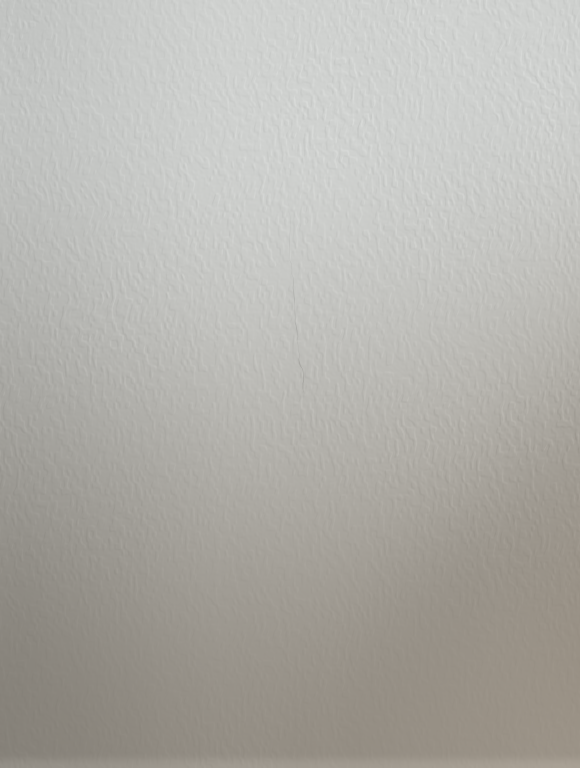
A Shadertoy shader for this texture:

```glsl
const float LIT_TONE = 0.81;
const float SHADE_TONE = 0.575;
const float LEFT_FALLOFF = 0.05;
const float SHADOW_BAND = 0.022;
const vec2 COOL_TINT = vec2(0.008, 0.000);    // green and blue offsets in light
const vec2 WARM_TINT = vec2(-0.026, -0.066);  // green and blue offsets in shade
const vec2 GRAIN_FREQ = vec2(255.0, 125.0);   // narrow, upright paint ridges
const vec2 LIGHT_STEP = vec2(0.0010, 0.0008);
const float RELIEF = 0.027;
const float MOTTLE = 0.008;
const float CRACK_X = 0.376;
const float CRACK_WIDTH = 0.0010;
const float CRACK_DEPTH = 0.10;

float hash(vec2 p) {
    vec3 q = fract(vec3(p.xyx) * 0.1031);
    q += dot(q, q.yzx + 33.33);
    return fract((q.x + q.y) * q.z);
}

float noise(vec2 p) {
    vec2 i = floor(p), f = fract(p);
    f = f * f * (3.0 - 2.0 * f);
    return mix(mix(hash(i), hash(i + vec2(1, 0)), f.x),
               mix(hash(i + vec2(0, 1)), hash(i + vec2(1, 1)), f.x), f.y);
}

// Height of the rolled paint: sparse wavering ridges with finer crumbs
float paintHeight(vec2 p) {
    p.x += 0.010 * noise(p * vec2(9.0, 26.0)) + 0.003 * noise(p * 90.0 + 5.0);
    float ridges = smoothstep(0.35, 0.80, noise(p * GRAIN_FREQ));
    float crumbs = noise(p * GRAIN_FREQ.x * 1.1 + 31.0);
    return ridges + 0.5 * crumbs;
}

// Share of daylight falling on the wall, 0 in shade and 1 in light
float daylight(vec2 uv) {
    float edge = 0.37 + 0.35 * (uv.x - 0.45) * (uv.x - 0.45);
    return smoothstep(-0.42, 0.48, uv.y - edge);
}

vec3 wallColor(vec2 uv) {
    float lit = daylight(uv);
    float tone = mix(SHADE_TONE, LIT_TONE, lit);
    tone -= LEFT_FALLOFF * (1.0 - smoothstep(0.0, 0.45, uv.x));

    // Soft diagonal shadow at the lower right
    float across = (uv.y - 0.10 - 0.8 * (uv.x - 0.6)) / 0.13;
    tone -= SHADOW_BAND * exp(-across * across) * smoothstep(0.4, 0.9, uv.x);
    tone += 0.035 * smoothstep(0.4, 1.0, uv.x) * (1.0 - smoothstep(0.0, 0.3, uv.y));

    // Pale strip along the bottom
    tone += 0.05 * (1.0 - smoothstep(0.002, 0.02, uv.y));

    float warmth = (1.0 - lit) * (0.75 + 0.45 * uv.x);
    return vec3(tone, tone + mix(COOL_TINT, WARM_TINT, warmth));
}

// Hairline crack: clear in the middle, broken and faint elsewhere
float crack(vec2 p, float pixel) {
    float bend = (p.y - 0.48) / 0.13;
    float path = CRACK_X + 0.018 * exp(-bend * bend);
    path += 0.004 * (noise(vec2(p.y * 45.0, 3.0)) - 0.5);
    path += 0.0020 * (noise(vec2(p.y * 160.0, 8.0)) - 0.5);
    float blur = max(pixel, CRACK_WIDTH);
    float line = 1.0 - smoothstep(0.0, blur, abs(p.x - path));
    float clear = smoothstep(0.475, 0.50, p.y) * (1.0 - smoothstep(0.58, 0.80, p.y));
    float faint = 0.25 * smoothstep(0.45, 0.75, noise(vec2(p.y * 14.0, 17.0)));
    faint *= smoothstep(0.18, 0.25, p.y);
    float broken = 0.35 + 0.65 * noise(vec2(p.y * 80.0, 40.0));
    return line * broken * max(clear, faint) * min(1.0, CRACK_WIDTH / pixel);
}

void mainImage(out vec4 fragColor, in vec2 fragCoord) {
    vec2 uv = fragCoord / iResolution.xy;
    vec2 p = fragCoord / iResolution.y;
    vec3 color = wallColor(uv);

    // Raking light on the paint, softer in the shade
    float slope = paintHeight(p + LIGHT_STEP) - paintHeight(p - LIGHT_STEP);
    float strength = mix(0.35, 1.0, smoothstep(0.1, 0.5, uv.y));
    strength *= 0.7 + 0.6 * noise(p * 7.0 + 60.0);
    color -= RELIEF * strength * slope;

    // Broad mottling and faint upright roller streaks
    color += MOTTLE * (noise(p * 5.0 + 20.0) - 0.5);
    color += 0.5 * MOTTLE * (noise(p * vec2(28.0, 4.0)) - 0.5);

    color -= CRACK_DEPTH * crack(p, 1.0 / iResolution.y);
    fragColor = vec4(clamp(color, 0.0, 1.0), 1.0);
}
```
